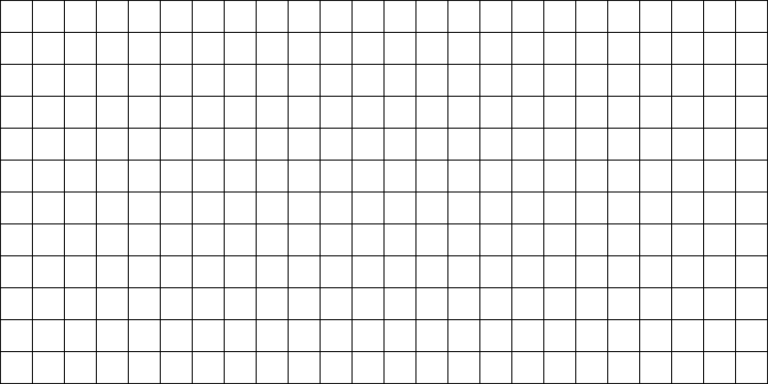
Give the GLSL for this pattern, as a WebGL 1 fragment shader.

```glsl
precision highp float;

// Plain square grid: thin black rules on white paper, closed on all four sides.
// Each axis finds its nearest rule and measures how much of the pixel filter
// that rule covers; the two coverages are then blended as ink over paper.

#define CELLS vec2(24.0, 12.0)   // repeats across and down
#define LINE_WIDTH 0.0026        // rule width, in canvas heights
#define FILTER_PIXELS 1.15       // width of the smoothing filter
#define PAPER_COLOR vec3(1.0)
#define INK_COLOR vec3(0.0)

uniform vec2 u_resolution;

// Distance to the nearest rule on each axis; outer rules lie inside the edge.
vec2 ruleDistance(vec2 position, vec2 canvasSize) {
    vec2 pitch = (canvasSize - LINE_WIDTH) / CELLS;
    vec2 fromFirstRule = position - 0.5 * LINE_WIDTH;
    vec2 ruleIndex = floor(fromFirstRule / pitch + 0.5);
    return abs(fromFirstRule - ruleIndex * pitch);
}

// Share of a box filter covered by a rule at the given distance.
vec2 ruleCoverage(vec2 distanceToRule, float filterWidth) {
    vec2 overlap = 0.5 * (LINE_WIDTH + filterWidth) - distanceToRule;
    return clamp(overlap, 0.0, min(LINE_WIDTH, filterWidth)) / filterWidth;
}

void main() {
    // Canvas units: the height is 1.
    vec2 canvasSize = u_resolution / u_resolution.y;
    vec2 position = gl_FragCoord.xy / u_resolution.y;
    float filterWidth = FILTER_PIXELS / u_resolution.y;

    // Combine vertical and horizontal rules without doubling at crossings.
    vec2 coverage = ruleCoverage(ruleDistance(position, canvasSize), filterWidth);
    float ink = 1.0 - (1.0 - coverage.x) * (1.0 - coverage.y);

    gl_FragColor = vec4(mix(PAPER_COLOR, INK_COLOR, ink), 1.0);
}
```
